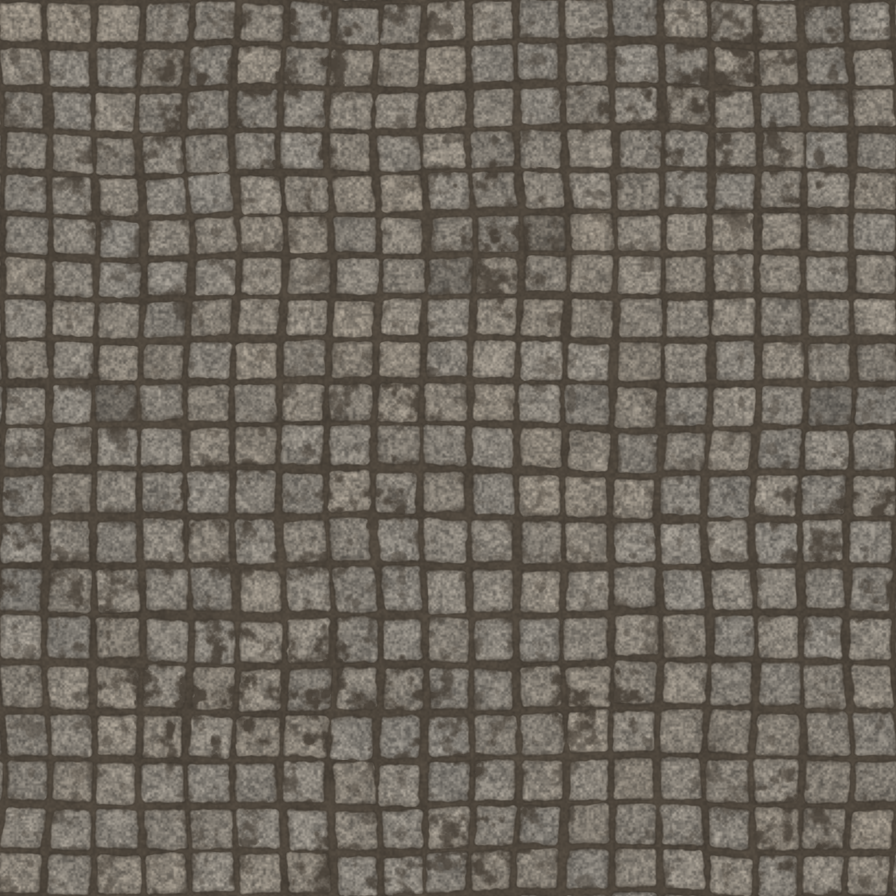
A Shadertoy shader for this texture:

```glsl
// Square grey granite setts, 19 across and 20 down, in dark earthy joints.
// Each sett is a jittered, turned rounded box with chipped edges; wrapping
// value noise adds the bend of the rows, mineral grain, mottling and stains.

const vec2  SETTS = vec2(19.0, 20.0);       // repeats across and down
const float HALF_SIZE = 0.424;              // half a sett, in cells
const float CORNER = 0.075;                 // corner radius, in cells
const float JITTER = 0.035;                 // shift of each sett
const float TURN = 0.07;                    // rotation range, radians
const float CHIPPING = 0.075;               // roughness of the outline
const float ROW_DRIFT = 0.0117;             // uneven row spacing over the canvas
const float ROW_BEND = 0.011;               // waviness of the courses
const float EDGE_SOFT = 0.03;               // blur of the outline, in cells
const float GRAIN = 0.30;                   // contrast of the mineral grain
const vec3  STONE_COOL = vec3(0.485, 0.472, 0.448);
const vec3  STONE_WARM = vec3(0.520, 0.490, 0.446);
const vec3  JOINT_COLOR = vec3(0.297, 0.267, 0.230);
const vec3  STAIN_COLOR = vec3(0.265, 0.235, 0.200);
const float TAU = 6.2831853;

float hash(vec2 cell, uint seed) {
    uvec2 q = uvec2(cell);
    uint h = q.x * 1597334677u ^ q.y * 3812015801u ^ (seed + 1u) * 2654435769u;
    h = (h ^ (h >> 16)) * 2146121005u;
    h = (h ^ (h >> 15)) * 2221713035u;
    h ^= h >> 16;
    return float(h & 0xffffffu) / 16777216.0;
}

// Value noise over the canvas that wraps after a whole number of cells.
float noise(vec2 uv, vec2 period, uint seed) {
    vec2 p = uv * period;
    vec2 i = floor(p), f = p - i;
    f = f * f * (3.0 - 2.0 * f);
    vec2 a = mod(i, period), b = mod(i + 1.0, period);
    return mix(mix(hash(a, seed), hash(vec2(b.x, a.y), seed), f.x),
               mix(hash(vec2(a.x, b.y), seed), hash(b, seed), f.x), f.y);
}

float fbm(vec2 uv, float period, uint seed) {
    float sum = 0.0, weight = 0.5;
    for (uint k = 0u; k < 4u; k++) {
        sum += weight * noise(uv, vec2(period), seed + k);
        period *= 2.0;
        weight *= 0.5;
    }
    return sum / 0.9375;
}

float roundedBox(vec2 p, vec2 halfSize, float radius) {
    vec2 q = abs(p) - halfSize + radius;
    return length(max(q, 0.0)) + min(max(q.x, q.y), 0.0) - radius;
}

void mainImage(out vec4 fragColor, in vec2 fragCoord) {
    vec2 uv = fragCoord / iResolution.xy;
    float pixel = SETTS.y / iResolution.y;

    // Grid with gently bent courses and unequal row spacing
    vec2 bend = vec2(noise(uv, vec2(5.0, 7.0), 1u), noise(uv, vec2(7.0, 4.0), 2u)) - 0.5;
    vec2 warped = uv + ROW_BEND * bend;
    warped.y -= ROW_DRIFT * (1.0 - cos(TAU * uv.y));
    vec2 grid = warped * SETTS;
    vec2 id = mod(floor(grid), SETTS);

    // Outline of one sett
    vec2 local = fract(grid) - 0.5;
    local -= JITTER * (vec2(hash(id, 10u), hash(id, 11u)) - 0.5) * 2.0;
    float angle = TURN * (hash(id, 12u) - 0.5);
    local = mat2(cos(angle), sin(angle), -sin(angle), cos(angle)) * local;
    vec2 halfSize = HALF_SIZE + 0.035 * (vec2(hash(id, 13u), hash(id, 14u)) - 0.5);
    float dist = roundedBox(local, halfSize, CORNER);
    dist += CHIPPING * (fbm(uv, 52.0, 20u) - 0.5);
    dist += 0.035 * (noise(uv, vec2(150.0), 25u) - 0.5);
    float soft = max(EDGE_SOFT, 0.75 * pixel);
    float stoneMask = 1.0 - smoothstep(-soft, soft, dist);

    // Stone tone: per sett variation, a few dull setts, mottling and grain
    float fine = 0.5 * (noise(uv, vec2(230.0), 30u) + noise(uv, vec2(410.0), 31u)) - 0.5;
    float mottle = fbm(uv, 45.0, 32u) - 0.5;
    float warmth = 0.6 * hash(id, 15u) + 0.4 * noise(uv, vec2(6.0), 36u);
    vec3 stone = mix(STONE_COOL, STONE_WARM, warmth);
    stone *= 1.0 + 0.11 * (hash(id, 16u) - 0.5);
    stone *= 1.0 - 0.17 * step(0.985, hash(id, 17u));
    stone *= 1.03 + 0.22 * mottle + 2.0 * GRAIN * fine;

    // Brown stains gathered in some areas, and grime along the edges
    float region = smoothstep(0.40, 0.85, noise(uv, vec2(9.0), 40u));
    float stain = smoothstep(0.60 - 0.10 * region, 0.78, fbm(uv, 58.0, 41u));
    float grime = smoothstep(-0.13, 0.0, dist) * (0.10 + 0.22 * noise(uv, vec2(80.0), 46u));
    stone = mix(stone, STAIN_COLOR, clamp(stain * (0.4 + 0.5 * region) + grime, 0.0, 0.85));

    // Earthy joint, a little darker in the shade beside the stones
    vec3 joint = JOINT_COLOR * (1.0 + 0.25 * fine + 0.18 * (fbm(uv, 30.0, 50u) - 0.5));
    joint *= mix(0.93, 1.03, smoothstep(0.0, 0.07, dist));

    fragColor = vec4(mix(joint, stone, stoneMask), 1.0);
}
```
